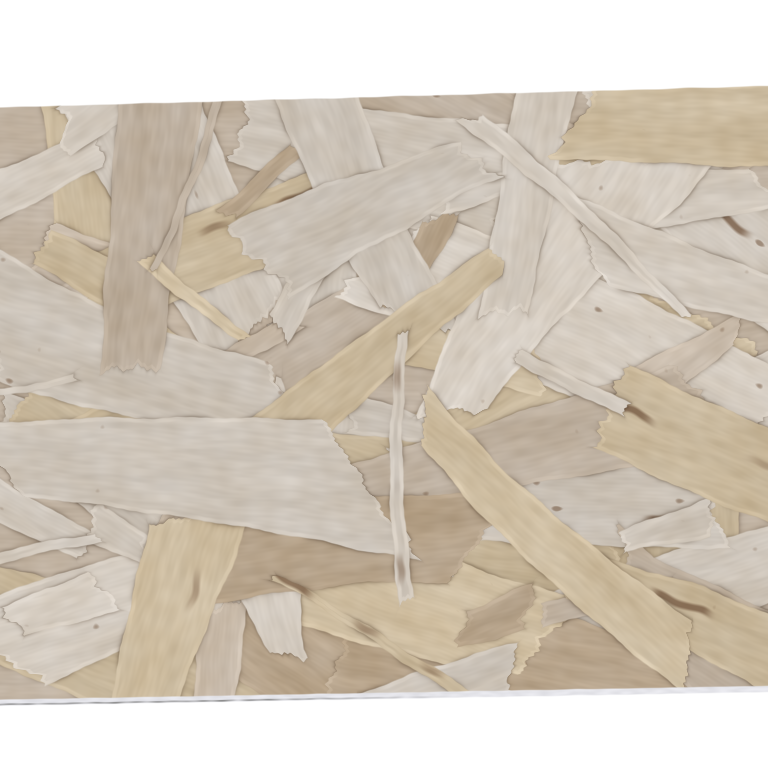
A three.js fragment shader for this texture:

```glsl
// Oriented strand board on a white ground: long wood strands, chips and
// slivers are laid over one another in a loop. Each is a bent, tapered box
// with ragged ends, grain stretched along its length and a thin dark crevice.
varying vec2 vUv;

const vec3 PALE = vec3(0.81, 0.775, 0.73);
const vec3 HONEY = vec3(0.785, 0.72, 0.61);
const vec3 TAN = vec3(0.755, 0.70, 0.635);
const vec3 BROWN = vec3(0.71, 0.635, 0.54);
const vec3 STAIN = vec3(0.45, 0.34, 0.25);
const float SOFT = 0.0013;
const int STRANDS = 84;

struct Strand {
  vec2 center;
  vec2 halfSize;
  float angle;
  float id;
};

float hash(vec2 p) {
  return fract(sin(dot(p, vec2(127.1, 311.7))) * 43758.5);
}

vec2 gradient(vec2 cell) {
  float a = 6.2832 * hash(cell);
  return vec2(cos(a), sin(a));
}

// Gradient noise, roughly -0.7 to 0.7
float noise(vec2 p) {
  vec2 i = floor(p), f = p - i;
  vec2 u = f * f * f * (f * (f * 6.0 - 15.0) + 10.0);
  vec2 e = vec2(1.0, 0.0);
  float low = mix(dot(gradient(i), f), dot(gradient(i + e.xy), f - e.xy), u.x);
  float high = mix(dot(gradient(i + e.yx), f - e.yx), dot(gradient(i + e.xx), f - e.xx), u.x);
  return mix(low, high, u.y);
}

vec2 rotate(vec2 p, float a) {
  float c = cos(a), s = sin(a);
  return vec2(c * p.x + s * p.y, c * p.y - s * p.x);
}

// Broad base strands first, then chips, large top strands and thin slivers
Strand makeStrand(float id) {
  vec2 r = vec2(hash(vec2(id, 1.0)), hash(vec2(id, 2.0)));
  vec2 size = mix(vec2(0.15, 0.045), vec2(0.28, 0.085), r);
  if (id > 29.0) size = mix(vec2(0.04, 0.010), vec2(0.13, 0.034), r);
  if (id > 59.0) size = mix(vec2(0.15, 0.032), vec2(0.29, 0.065), r);
  if (id > 75.0) size = mix(vec2(0.07, 0.004), vec2(0.20, 0.010), r);
  float angle = (hash(vec2(id, 3.0)) - 0.5) * 1.5;
  angle += 1.35 * step(0.78, hash(vec2(id, 4.0)));
  vec2 spot = fract(id * vec2(0.7549, 0.5698) + vec2(0.37, 0.21));
  return Strand(mix(vec2(0.0, 0.1), vec2(1.0, 0.88), spot), size, angle, id);
}

// Signed distance to a bent and tapered strand, in its own axes
float strandDistance(vec2 q, vec2 halfSize, float id) {
  float bend = (hash(vec2(id, 5.0)) - 0.5) * 0.9;
  float taper = (hash(vec2(id, 6.0)) - 0.5) * 0.9;
  float slant = (hash(vec2(id, 7.0)) - 0.5) * 1.8;
  float side = q.y + bend * q.x * q.x + 0.007 * noise(vec2(q.x * 13.0, id));
  side += 0.0015 * noise(vec2(q.x * 70.0, id + 9.0));
  float along = q.x + slant * q.y + 0.022 * noise(vec2(q.y * 38.0, id + 4.0));
  along += 0.007 * noise(vec2(q.y * 160.0, id));
  float width = halfSize.y * (1.0 + taper * clamp(q.x / halfSize.x, -1.0, 1.0));
  return max(abs(along) - halfSize.x, abs(side) - width);
}

vec3 strandTint(float id) {
  float pick = hash(vec2(id, 8.0));
  vec3 tint = pick < 0.46 ? PALE : pick < 0.72 ? HONEY : pick < 0.91 ? TAN : BROWN;
  return tint + 0.055 * (hash(vec2(id, 9.0)) - 0.45);
}

// Grain, soft blotches, specks and the occasional bark streak
vec3 wood(vec2 q, vec3 tint, vec2 halfSize, float id) {
  vec2 g = q + id * vec2(1.7, 2.3);
  float wave = 0.006 * noise(g * 11.0);
  float grain = noise(vec2(g.x * 7.0, (g.y + wave) * 75.0));
  grain += 0.8 * noise(vec2(g.x * 30.0, (g.y + wave) * 230.0));
  float blotch = noise(g * vec2(9.0, 20.0)) + 0.5 * noise(g * 45.0);
  vec3 color = tint + 0.038 * grain + vec3(0.035, 0.045, 0.06) * blotch;
  float speck = smoothstep(0.50, 0.64, noise(g * vec2(38.0, 60.0)));
  color = mix(color, STAIN, 0.55 * speck);
  float offset = (hash(vec2(id, 10.0)) - 0.5) * halfSize.y;
  float core = abs(q.y - offset + 0.008 * noise(vec2(q.x * 25.0, id)));
  float streak = smoothstep(0.007, 0.002, core) * smoothstep(0.0, 0.25, noise(vec2(g.x * 10.0, id)));
  return mix(color, STAIN, 0.75 * streak * step(0.87, hash(vec2(id, 11.0))));
}

// Lays one strand over the colour below, with a crevice and a lit rim
vec3 layStrand(vec3 below, vec2 p, Strand s) {
  vec2 q = rotate(p - s.center, s.angle);
  if (abs(q.x) > s.halfSize.x + 0.14 || abs(q.y) > s.halfSize.y * 1.5 + 0.09) return below;
  float d = strandDistance(q, s.halfSize, s.id);
  if (d > 0.02) return below;
  float wear = smoothstep(-0.35, 0.4, noise(p * 22.0 + s.id));
  float crevice = 0.34 * wear * exp(-max(d, 0.0) / 0.0022);
  vec3 color = wood(q, strandTint(s.id), s.halfSize, s.id);
  color += 0.045 * (1.0 - wear) * smoothstep(0.004, 0.001, abs(d + 0.003));
  return mix(below * (1.0 - crevice * vec3(0.9, 1.0, 1.1)), color, smoothstep(SOFT, -SOFT, d));
}

void main() {
  vec2 p = vUv;
  vec3 board = wood(p, TAN, vec2(1.0), 0.0);
  for (int i = 0; i < STRANDS; i++) board = layStrand(board, p, makeStrand(float(i)));

  // Slightly tilted board with a pale sawn edge along its foot
  float foot = p.y - (0.089 + 0.018 * p.x + 0.001 * noise(vec2(p.x * 30.0, 3.0)));
  float head = 0.860 + 0.028 * p.x + 0.0015 * noise(vec2(p.x * 24.0, 7.0)) - p.y;
  vec3 sawn = vec3(0.90, 0.90, 0.92) + 0.05 * noise(p * vec2(60.0, 200.0));
  float gap = smoothstep(0.002, 0.0005, abs(foot + 0.0065)) * smoothstep(0.65, 0.3, p.x);
  sawn = mix(sawn, vec3(0.55), gap * (0.6 + noise(vec2(p.x * 50.0, 1.0))));
  vec3 color = mix(sawn, board, smoothstep(-SOFT, SOFT, foot));
  float inside = smoothstep(-SOFT, SOFT, min(foot + 0.008, head));
  gl_FragColor = vec4(mix(vec3(1.0), color, inside), 1.0);
}
```
